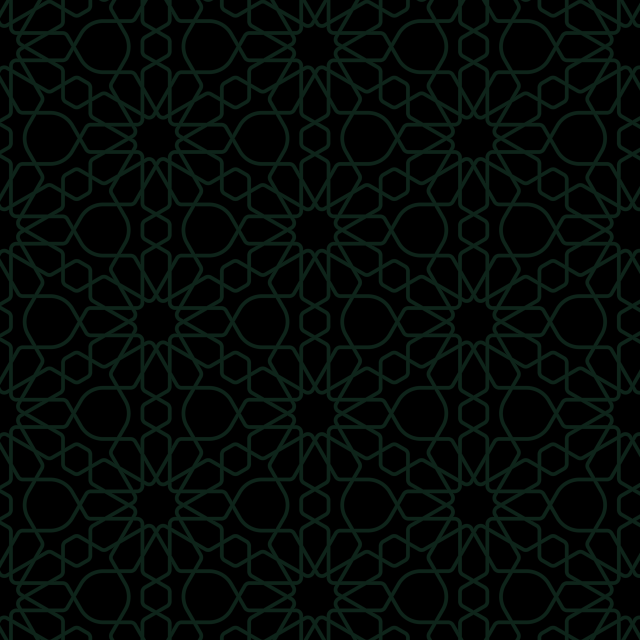
A Shadertoy shader for this pattern:

```glsl
// Interlaced twelve-point star lattice: thin dark green strands on black.
// The plane folds into one mirror wedge of a hexagonal lattice, where every
// strand is a chain of rounded bends measured by a distance function.

const float SQRT3 = sqrt(3.0);
const float PETAL = 0.0745;   // half width of a petal, in lattice edges
const float ROUNDING = 0.030; // radius of the small corners

vec2 polar(float degrees) {
    float t = radians(degrees);
    return vec2(cos(t), sin(t));
}

// Distance to two rays leaving a vertex either side of an axis, tip rounded.
float bend(vec2 p, vec2 vertex, float axis, float halfAngle, float radius) {
    vec2 x = polar(axis), leg = polar(halfAngle);
    p -= vertex;
    p = vec2(dot(p, x), abs(x.x * p.y - x.y * p.x));
    float tangent = radius * leg.x / leg.y;
    if (dot(p, leg) < tangent)
        return abs(length(p - vec2(radius / leg.y, 0.0)) - radius);
    return abs(leg.x * p.y - leg.y * p.x);
}

// A petal side that turns in, crosses the axis, then opens to a new height.
float crossingStrand(vec2 p, float crossing, float height, float radius) {
    vec2 before = vec2(crossing - PETAL / SQRT3, PETAL);
    vec2 after = vec2(crossing + height / SQRT3, height);
    return min(bend(p, before, -120.0, 60.0, ROUNDING),
               bend(p, after, -60.0, 60.0, radius));
}

// Fold to the wedge between a star, an edge midpoint and a triangle centre.
vec2 foldLattice(vec2 p) {
    vec2 cell = vec2(1.0, SQRT3);
    vec2 a = mod(p + 0.5 * cell, cell) - 0.5 * cell;
    vec2 b = mod(p, cell) - 0.5 * cell;
    p = abs(dot(a, a) < dot(b, b) ? a : b);
    vec2 mirror = polar(120.0);
    p -= 2.0 * max(dot(p, mirror), 0.0) * mirror;
    return vec2(p.x, abs(p.y));
}

float strands(vec2 p) {
    // Inner corners of the star
    float d = bend(p, sqrt(2.0) * PETAL * polar(15.0), 15.0, 45.0, ROUNDING);

    // Petals toward neighbouring stars, joined by a small hexagon
    d = min(d, crossingStrand(p, 0.5 - 2.0 * PETAL / SQRT3, PETAL, ROUNDING));

    // Petals toward triangle centres, joined by a three-tipped round
    float ring = 0.1395;
    vec2 q = vec2(dot(p, polar(30.0)), dot(p, polar(-60.0)));
    return min(d, crossingStrand(q, (1.0 - 2.0 * ring) / SQRT3, ring, ring));
}

void mainImage(out vec4 fragColor, in vec2 fragCoord) {
    float edge = 0.2865; // star spacing in canvas heights
    vec2 uv = fragCoord / iResolution.y;
    vec2 p = (uv - vec2(0.492, 0.6406)) / edge;

    float d = strands(foldLattice(p.yx));
    float pixel = 1.0 / (iResolution.y * edge);
    float ink = 1.0 - smoothstep(-0.7 * pixel, 0.7 * pixel, d - 0.0102);
    fragColor = vec4(ink * vec3(0.055, 0.14, 0.10), 1.0);
}
```
